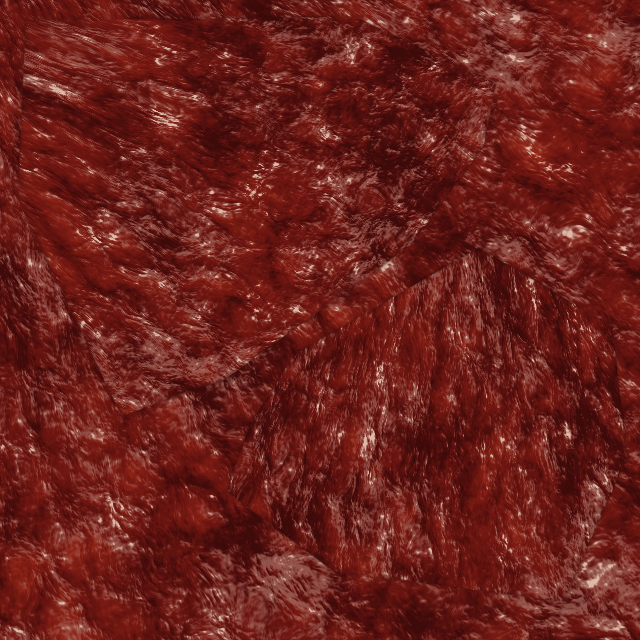
Reproduce this texture procedurally as a WebGL 1 fragment shader.

```glsl
precision highp float;
// Wet, wrinkled red tissue: a ground layer with two angular pieces laid over it.
// Each layer is billowed noise stretched along fibres that fan out from a distant
// pivot; slope and fine speckle give the shading, the pale film and wet glints.
uniform vec2 u_resolution;

const vec3 CREASE = vec3(0.24, 0.04, 0.04);
const vec3 FLESH  = vec3(0.43, 0.085, 0.065);
const vec3 BRIGHT = vec3(0.58, 0.15, 0.095);
const vec3 FILM   = vec3(0.62, 0.41, 0.375);
const vec3 GLINT  = vec3(0.90, 0.77, 0.70);

const vec2 LIGHT = vec2(0.86, -0.50);  // across and along the fibres
const vec2 SPECK = vec2(5.0, 7.0);     // size of the wet specks
const float SLOPE_STEP = 0.02;
const float WARP = 0.35;
const float BASE_TONE = 0.53;
const float RELIEF = 0.12;             // shading by slope
const float DEPTH = 1.7;               // shading by height
const float MEAN_HEIGHT = 0.225;
const float BROAD = 0.42;              // large light and dark areas
const float FOLD = 0.32;               // shading of single folds
const float MOTTLE = 0.20;             // fine grain in the body colour
const float SEAM_DARK = 0.16;
const float SEAM_WIDTH = 0.003;

// Fan of each layer: pivot, then frequency per radian and per unit of radius
const vec2 GROUND_PIVOT = vec2(-0.30, 1.60);
const vec2 GROUND_SCALE = vec2(18.0, 9.5);
const vec2 UPPER_PIVOT = vec2(-0.90, 1.35);
const vec2 UPPER_SCALE = vec2(25.0, 12.0);
const vec2 LOWER_PIVOT = vec2(0.74, 1.15);
const vec2 LOWER_SCALE = vec2(17.0, 11.0);

vec2 hashGradient(vec2 cell) {
  vec3 k = fract(cell.xyx * vec3(0.1031, 0.1030, 0.0973));
  k += dot(k, k.yzx + 33.33);
  return 2.0 * fract((k.xx + k.yz) * k.zy) - 1.0;
}

float noise(vec2 p) {
  vec2 i = floor(p), f = fract(p);
  vec2 u = f * f * f * (f * (f * 6.0 - 15.0) + 10.0);
  vec2 e = vec2(1.0, 0.0);
  float low = mix(dot(hashGradient(i), f), dot(hashGradient(i + e), f - e), u.x);
  float high = mix(dot(hashGradient(i + e.yx), f - e.yx),
                   dot(hashGradient(i + 1.0), f - 1.0), u.x);
  return mix(low, high, u.y);
}

// Puffy folds parted by dark creases
float foldHeight(vec2 q) {
  q += WARP * vec2(noise(q * 1.3), noise(q * 1.3 + 7.7));
  float sum = 0.0, amp = 0.5;
  for (int i = 0; i < 5; i++) {
    float n = noise(q);
    sum += amp * sqrt(n * n + 0.002);
    q = mat2(1.62, 1.22, -1.22, 1.62) * q + 3.1;
    amp *= 0.54;
  }
  return sum;
}

vec3 tissue(vec2 p, vec2 pivot, vec2 scale, float smear, float seed) {
  // Fibre coordinates; smear draws the near end of the fan out into long streaks
  vec2 d = p - pivot;
  float r = length(d);
  float along = mix(r, 0.8 * (r - 0.8) * (r - 0.8), smear);
  vec2 q = vec2(atan(d.y, d.x), along) * scale + seed;

  float h = foldHeight(q);
  vec2 slope = vec2(foldHeight(q + vec2(SLOPE_STEP, 0.0)),
                    foldHeight(q + vec2(0.0, SLOPE_STEP))) - h;
  float lit = -dot(slope, LIGHT) / SLOPE_STEP;
  float broad = noise(p * 4.0 + seed) + 0.6 * noise(q * 0.6 + 11.0);
  float haze = noise(p * 6.0 - seed);
  float cluster = noise(q * 1.1 + 19.0) + 0.7 * noise(q * 2.3 + 29.0);
  float speckle = noise(q * SPECK + 5.0) + 0.8 * noise(q.yx * SPECK.yx * 2.1);

  // Body colour from crease to bright fold
  float tone = BASE_TONE + RELIEF * lit + DEPTH * (h - MEAN_HEIGHT)
             + BROAD * broad + FOLD * cluster + MOTTLE * speckle;
  vec3 color = mix(CREASE, FLESH, smoothstep(0.0, 0.52, tone));
  color = mix(color, BRIGHT, smoothstep(0.42, 0.92, tone));

  // Pale film on lit slopes, then clustered specks of glint
  float film = lit + 1.6 * cluster + 1.6 * haze + 1.4 * speckle + 0.5 * broad;
  color = mix(color, FILM, 0.74 * smoothstep(-0.1, 1.75, film));
  float wet = 0.7 * lit + 2.1 * cluster + 2.0 * speckle + 0.4 * broad;
  return mix(color, GLINT, 0.9 * smoothstep(1.25, 2.3, wet));
}

// Distance to the right of the line from a to b
float side(vec2 p, vec2 a, vec2 b) {
  vec2 t = normalize(b - a);
  return dot(p - a, vec2(t.y, -t.x));
}

// Depth inside a convex piece with eight clockwise corners
float piece(vec2 p, vec2 a, vec2 b, vec2 c, vec2 d, vec2 e, vec2 f, vec2 g, vec2 h) {
  float near = min(min(side(p, a, b), side(p, b, c)), min(side(p, c, d), side(p, d, e)));
  return min(near, min(min(side(p, e, f), side(p, f, g)), min(side(p, g, h), side(p, h, a))));
}

// Lay a piece over the ground: crisp seam in places, melting in others
vec3 overlay(vec3 under, vec3 over, float dist, vec2 p) {
  float soft = mix(0.0015, 0.03, smoothstep(0.1, 0.45, noise(p * 4.0 + 2.5)));
  float seam = SEAM_DARK * exp(-abs(dist) / SEAM_WIDTH) * (1.0 - soft / 0.03);
  return mix(under, over, smoothstep(-soft, soft, dist)) * (1.0 - seam);
}

void main() {
  vec2 p = gl_FragCoord.xy / u_resolution;
  float upper = piece(p, vec2(0.04, 0.968), vec2(0.555, 0.974), vec2(0.775, 0.87), vec2(0.755, 0.77),
                      vec2(0.64, 0.615), vec2(0.35, 0.407), vec2(0.19, 0.35), vec2(0.028, 0.69));
  float lower = piece(p, vec2(0.748, 0.613), vec2(0.957, 0.49), vec2(0.98, 0.285), vec2(0.88, 0.06),
                      vec2(0.52, 0.108), vec2(0.354, 0.232), vec2(0.39, 0.336), vec2(0.46, 0.446));
  vec3 color = tissue(p, GROUND_PIVOT, GROUND_SCALE, 0.0, 40.0);
  color = overlay(color, tissue(p, UPPER_PIVOT, UPPER_SCALE, 1.0, 71.0), upper, p);
  color = overlay(color, tissue(p, LOWER_PIVOT, LOWER_SCALE, 0.0, 93.0), lower, p + 5.0);
  gl_FragColor = vec4(color, 1.0);
}
```
